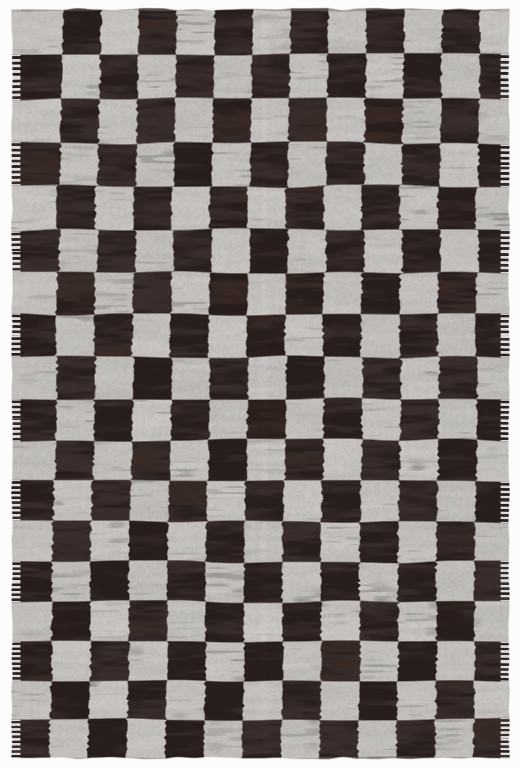
Write a Shadertoy shader that draws this pattern.

```glsl
// Flatwoven checkerboard rug, 13 by 18 checks, with streaked wool and fringed sides.

const vec2  RUG_MIN = vec2(0.023, 0.013);
const vec2  RUG_MAX = vec2(0.979, 0.988);
const float COLS = 13.0;
const float ROWS = 18.0;
const vec2  FIRST_COL = vec2(0.101, 0.077);     // first column width: top, bottom
const vec2  COL_PITCH = vec2(0.0762, 0.0776);   // other column widths: top, bottom
const float ROW_SQUEEZE = 0.08;                 // rows get shorter downwards
const float COL_SHIFT = 0.10;                   // sideways slip of each row, in checks
const float ROW_WAVE = 0.09;
const float TOOTH = 0.075;                      // ragged upright edges
const float WEFTS_PER_CHECK = 13.0;
const float FRINGE_WIDTH = 0.017;
const float FRINGE_CORDS = 8.0;

const vec3 PAPER = vec3(0.99);
const vec3 IVORY = vec3(0.755, 0.745, 0.733);
const vec3 GREY_YARN = vec3(0.63, 0.62, 0.60);
const vec3 DARK_WOOL = vec3(0.155, 0.115, 0.108);
const vec3 WORN_WOOL = vec3(0.225, 0.182, 0.178);
const vec3 RUST_WOOL = vec3(0.215, 0.145, 0.115);

float hash(vec2 p) {
    return fract(sin(dot(p, vec2(127.1, 311.7))) * 43758.545);
}

float noise(vec2 p) {
    vec2 i = floor(p), f = fract(p);
    f = f * f * (3.0 - 2.0 * f);
    return mix(mix(hash(i), hash(i + vec2(1, 0)), f.x),
               mix(hash(i + vec2(0, 1)), hash(i + vec2(1, 1)), f.x), f.y);
}

// Distance to the nearest whole number, positive in even intervals.
float signedWave(float x) {
    float f = fract(x);
    return min(f, 1.0 - f) * (1.0 - 2.0 * mod(floor(x), 2.0));
}

// Rug position (y down from the top) to column and row coordinates.
vec2 checkCoords(vec2 r) {
    float row = ROWS * (r.y - ROW_SQUEEZE * r.y * (1.0 - r.y));
    row += ROW_WAVE * (noise(vec2(r.x * 9.0, floor(row + 0.5) * 7.3)) - 0.5);
    row = clamp(row, 0.01, ROWS - 0.01);
    float first = mix(FIRST_COL.x, FIRST_COL.y, r.y);
    float col = 1.0 + (r.x - first) / mix(COL_PITCH.x, COL_PITCH.y, r.y);
    col += COL_SHIFT * (hash(vec2(floor(row), 3.7)) - 0.5);
    col += TOOTH * (noise(vec2(floor(col + 0.5) * 5.1, row * WEFTS_PER_CHECK)) - 0.5);
    return vec2(clamp(col, 0.5, COLS - 0.5), row);
}

vec3 ivoryWool(vec2 r, vec2 cell) {
    float tone = hash(cell + 11.0);
    float broad = noise(vec2(r.x * 9.0 + tone * 40.0, r.y * 130.0));
    float thin = noise(vec2(r.x * 22.0 + tone * 70.0, r.y * 260.0));
    vec3 c = IVORY * (0.985 + 0.03 * tone + 0.05 * (broad - 0.5));
    float patchy = smoothstep(0.35, 0.75, noise(vec2(r.x * 8.0, r.y * 38.0) + tone * 9.0));
    float streak = smoothstep(0.58, 0.92, thin) * patchy * (0.35 + 0.65 * hash(cell + 23.0));
    return mix(c, GREY_YARN * 0.94, streak);
}

vec3 darkWool(vec2 r, vec2 cell) {
    float tone = hash(cell + 5.0);
    float broad = noise(vec2(r.x * 10.0 + tone * 30.0, r.y * 95.0));
    float thin = noise(vec2(r.x * 26.0 + tone * 60.0, r.y * 250.0));
    float wear = smoothstep(0.38, 0.82, 0.45 * broad + 0.35 * thin + 0.32 * tone);
    vec3 c = mix(DARK_WOOL, WORN_WOOL, wear);
    float rust = smoothstep(0.62, 0.95, hash(cell + 41.0)) * smoothstep(0.4, 0.8, broad);
    return mix(c, RUST_WOOL, 0.6 * rust);
}

void mainImage(out vec4 fragColor, in vec2 fragCoord) {
    vec2 uv = fragCoord / iResolution.xy;
    vec2 rugSize = RUG_MAX - RUG_MIN;
    vec2 r = (uv - RUG_MIN) / rugSize;
    r.y = 1.0 - r.y;
    vec2 pixel = 1.0 / (iResolution.xy * rugSize);

    // Checks
    vec2 check = checkCoords(r);
    vec2 cell = floor(check);
    vec2 soft = 0.8 * pixel * vec2(COLS, ROWS);
    float side = clamp(signedWave(check.x) / soft.x, -1.0, 1.0)
               * clamp(signedWave(check.y) / soft.y, -1.0, 1.0);
    float light = 0.5 + 0.5 * side;
    vec3 color = mix(darkWool(r, cell), ivoryWool(r, cell), light);

    // Weave grain and the soft crease down the middle
    color *= 1.0 + 0.05 * (noise(r * vec2(240.0, 360.0)) - 0.5);
    color *= 1.0 + 0.025 * smoothstep(0.012, 0.0, abs(r.x - 0.507));

    // Fringe cords at the sides of the dark checks
    float edge = min(r.x, 1.0 - r.x);
    float cord = abs(fract(check.y * FRINGE_CORDS) - 0.5);
    float cordSoft = max(0.06, 0.5 * pixel.y * ROWS * FRINGE_CORDS);
    float gap = smoothstep(0.25 - cordSoft, 0.25 + cordSoft, cord);
    float fringe = 1.0 - smoothstep(-pixel.x, pixel.x, edge - FRINGE_WIDTH);
    color = mix(color, PAPER, 0.85 * gap * fringe * (1.0 - light));

    // Slightly uneven outline on plain ground
    vec2 wobble = 0.003 * vec2(noise(vec2(r.y * 45.0, 2.0)), noise(vec2(r.x * 30.0, 8.0)));
    vec2 inset = min(r, 1.0 - r) - wobble + 0.0015;
    vec2 inside = smoothstep(-pixel, pixel, inset);
    fragColor = vec4(mix(PAPER, color, inside.x * inside.y), 1.0);
}
```
